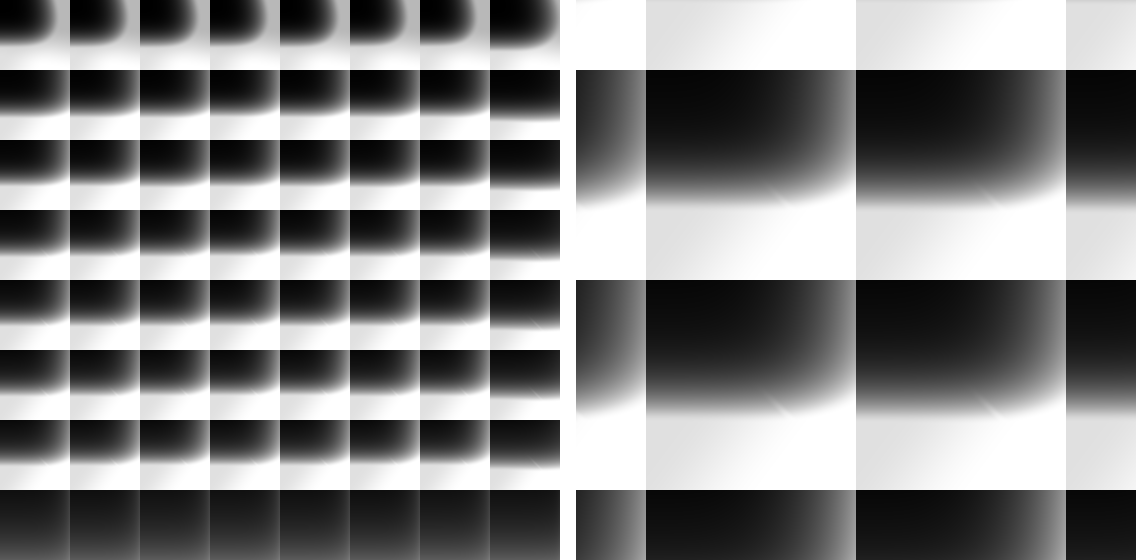
Left, the full canvas; right, a detail of the centre.
Write a Shadertoy shader that draws this pattern.

```glsl
// Eight by eight grid of grey tiles, each shading from a dark upper left to a bright lower edge.

float hash(vec2 p) {
    vec3 q = fract(vec3(p.xyx) * 0.1031);
    q += dot(q, q.yzx + 33.33);
    return fract((q.x + q.y) * q.z);
}

// Grey level inside a tile; x runs right and d runs down, both 0 to 1
float tileShade(vec2 cell, float x, float d) {
    float row = cell.y;
    float depth = row / 7.0;
    float topRow = 1.0 - step(0.5, row);
    float lastColumn = step(6.5, cell.x);
    float jitter = hash(cell + 3.0) - 0.5;

    // Bottom row stays dark throughout
    if (row > 6.5) {
        float side = mix(0.15, 0.03, lastColumn) * pow(x, 6.0);
        return 0.06 + 0.13 * d + 0.17 * d * d * d + side * (1.0 - 0.4 * d)
             + 0.04 * pow(x, 30.0) + 0.01 * jitter;
    }

    // Dark body brightening towards the lower and right edges
    float down = d / (mix(0.70, 0.76, lastColumn) + 0.02 * jitter);
    float across = x / (mix(1.17, 0.91, topRow) + 0.04 * jitter);
    across *= 1.0 + topRow * 0.6 * (d - 0.3) * (d - 0.3);
    float sideGain = mix(1.0, mix(0.18, 0.45, topRow), lastColumn);
    float body = pow(down, 4.6) + sideGain * pow(across, 4.0);
    body += depth * (0.04 + 0.27 * d);

    // Faint crease running up and left from the bright corner
    vec2 fromCorner = vec2(x - 0.66, d - 0.63);
    float crease = exp(-dot(fromCorner, fromCorner) * 90.0)
                 * smoothstep(0.035, 0.0, abs(fromCorner.x - fromCorner.y));
    body += 0.05 * crease * smoothstep(1.5, 4.0, row);

    // Bright plate, greyer at its left end and at the upper right of the top row
    float plate = mix(0.88, 1.0, smoothstep(0.55, 1.05, 0.8 * x + 0.6 * d));
    float haze = topRow * (1.0 - smoothstep(0.25, 0.85, d - 0.15 * x));
    float ceiling = mix(plate, 0.72, haze);

    // Soft shoulder where the body meets the plate
    float blend = clamp(0.5 + 0.5 * (ceiling - body) / 0.12, 0.0, 1.0);
    return mix(ceiling, body, blend) - 0.12 * blend * (1.0 - blend);
}

void mainImage(out vec4 fragColor, in vec2 fragCoord) {
    float grey = 0.0;
    // Four samples smooth the tile borders
    for (int i = 0; i < 4; i++) {
        vec2 offset = vec2(i % 2, i / 2) * 0.5 - 0.25;
        vec2 uv = (fragCoord + offset) / iResolution.xy;
        vec2 grid = vec2(uv.x, 1.0 - uv.y) * 8.0;
        vec2 p = fract(grid);
        grey += 0.25 * clamp(tileShade(floor(grid), p.x, p.y), 0.0, 1.0);
    }
    fragColor = vec4(vec3(grey), 1.0);
}
```
